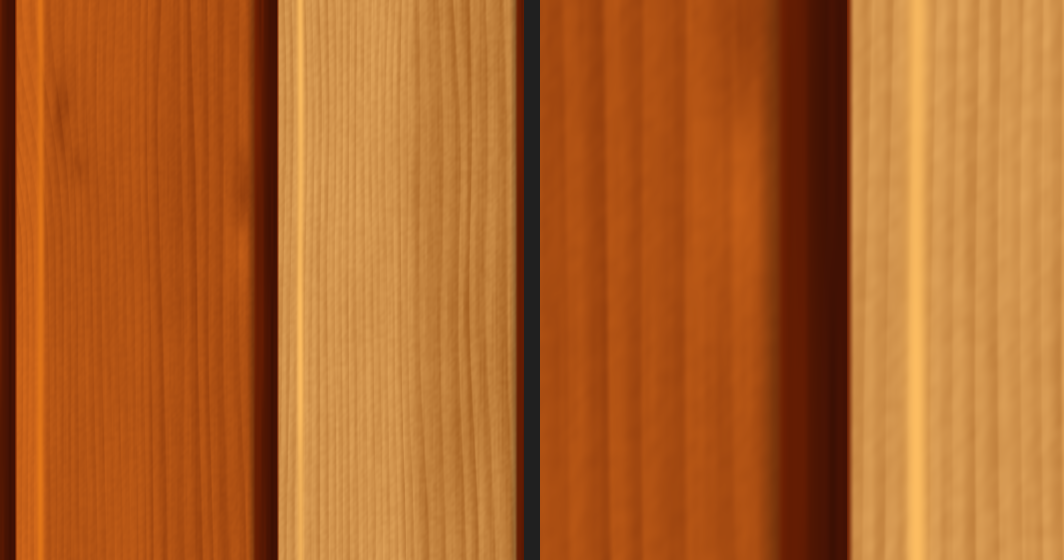
Left: the whole. Right: its middle third, enlarged.
A WebGL 2 fragment shader for this texture:

```glsl
#version 300 es
precision highp float;

uniform vec2 u_resolution;
out vec4 fragColor;

#define BOARDS 2.0
#define BOARD_START 0.057
#define BOARD_END 0.914
#define BEAD_POS 0.098
#define BEAD_WIDTH 0.013
#define FINE_RINGS 34.0
#define WIDE_RINGS 16.0
#define RING_CHANGE 0.52
#define RING_DEPTH 0.20
#define MOTTLE 0.13
#define FIBRE 0.07
#define EDGE 0.007

const vec3 RED_WOOD = vec3(0.73, 0.345, 0.085);
const vec3 RED_BEAD = vec3(0.91, 0.48, 0.10);
const vec3 PALE_WOOD = vec3(0.845, 0.605, 0.325);
const vec3 PALE_BEAD = vec3(0.99, 0.74, 0.38);
const vec3 GROOVE_RED = vec3(0.42, 0.12, 0.01);
const vec3 GROOVE_DARK = vec3(0.25, 0.065, 0.015);

float hash(vec2 p) {
  p = fract(p * vec2(0.1031, 0.1137));
  p += dot(p, p.yx + 33.33);
  return fract((p.x + p.y) * p.x * 97.0);
}

float noise(vec2 p) {
  vec2 i = floor(p), f = fract(p);
  f = f * f * (3.0 - 2.0 * f);
  return mix(mix(hash(i), hash(i + vec2(1, 0)), f.x),
             mix(hash(i + vec2(0, 1)), hash(i + vec2(1, 1)), f.x), f.y);
}

float fbm(vec2 p) {
  float sum = 0.0, amp = 0.5;
  for (int k = 0; k < 4; k++) {
    sum += amp * noise(p);
    p = p * 2.03 + 17.0;
    amp *= 0.5;
  }
  return sum;
}

// Soft elongated spot
float spot(vec2 p, vec2 centre, vec2 size) {
  vec2 d = (p - centre) / size;
  return exp(-dot(d, d));
}

// Growth rings: slow rise into a dark line, quick fall after it
float rings(vec2 p, float seed, float red) {
  float wander = noise(vec2(p.x * 5.0 + seed, p.y * 2.5)) - 0.5;
  float x = p.x + 0.035 * wander + 0.035 * p.y * smoothstep(0.4, 0.7, p.x);
  x += red * 0.13 * smoothstep(0.55, 1.0, p.y) * exp(-pow(p.x / 0.2, 2.0));
  float phase = FINE_RINGS * min(x, RING_CHANGE) + WIDE_RINGS * max(x - RING_CHANGE, 0.0);
  phase += 0.7 * noise(vec2(x * 14.0 + seed, p.y * 1.5));
  float f = fract(phase);
  float strength = 0.45 + 0.55 * hash(vec2(floor(phase) + seed, 3.0));
  return strength * smoothstep(0.15, 0.8, f) * (1.0 - smoothstep(0.82, 1.0, f));
}

void main() {
  vec2 uv = gl_FragCoord.xy / u_resolution;
  float across = uv.x * BOARDS - BOARD_START;
  float board = mod(floor(across), 2.0);
  float red = 1.0 - board;
  float seed = 31.0 + 47.0 * board;
  vec2 p = vec2(fract(across), uv.y);

  // Wood tone and slow variation
  vec3 wood = mix(RED_WOOD, PALE_WOOD, board);
  vec3 absorb = mix(vec3(0.6, 0.85, 1.2), vec3(0.6, 0.95, 1.5), board);
  float wideZone = smoothstep(RING_CHANGE - 0.08, RING_CHANGE + 0.08, p.x);
  float dark = MOTTLE * (fbm(vec2(p.x * 4.0 + seed, p.y * 3.0)) - 0.35);
  dark += wideZone * mix(0.07, 0.14, board);

  // Ring lines and fibres
  dark += RING_DEPTH * rings(p, seed, red) * mix(0.6, 1.0, wideZone);
  dark += FIBRE * (noise(vec2(p.x * 130.0 + seed, p.y * 9.0)) - 0.5);
  dark += FIBRE * 0.8 * (noise(vec2(uv.x * 170.0 - uv.y * 60.0, uv.y * 120.0)) - 0.5);

  // Resin stains and a pale patch on the red board
  float ragged = 0.4 + 1.2 * noise(vec2(p.x * 60.0, p.y * 22.0));
  float stain = spot(p, vec2(0.18, 0.79), vec2(0.03, 0.07));
  stain += 0.7 * spot(p, vec2(0.24, 0.70), vec2(0.03, 0.03));
  stain += spot(p, vec2(0.87, 0.65), vec2(0.03, 0.07));
  dark += red * 0.2 * ragged * stain;
  dark -= red * 0.13 * spot(p, vec2(0.86, 0.56), vec2(0.05, 0.06));

  // Lit lip beside the bead
  float lip = 1.0 - smoothstep(BEAD_POS - 0.01, BEAD_POS + 0.02, p.x);
  dark -= lip * mix(0.15, -0.02, board);
  vec3 col = wood * (1.0 - dark * absorb);

  // Bead highlight with uneven brightness
  float beadX = BEAD_POS - 0.008 * board + 0.004 * (noise(vec2(seed, p.y * 4.0)) - 0.5);
  float bead = exp(-pow((p.x - beadX) / BEAD_WIDTH, 2.0));
  bead *= 0.65 + 0.35 * noise(vec2(seed + 5.0, p.y * 7.0));
  col = mix(col, mix(RED_BEAD, PALE_BEAD, board), bead);

  // Shadowed groove between boards
  float depth = (p.x - BOARD_END) / (1.0 - BOARD_END);
  vec3 groove = mix(GROOVE_RED, GROOVE_DARK, smoothstep(0.0, 0.9, depth));
  groove *= 0.9 + 0.2 * noise(vec2(p.x * 110.0, p.y * 5.0));
  col *= 1.0 - 0.25 * smoothstep(BOARD_END - 0.03, BOARD_END, p.x);
  float shade = smoothstep(BOARD_END - EDGE, BOARD_END + EDGE, p.x);
  shade = max(shade, 1.0 - smoothstep(0.0, EDGE * 1.5, p.x));
  fragColor = vec4(mix(col, groove, shade), 1.0);
}
```
